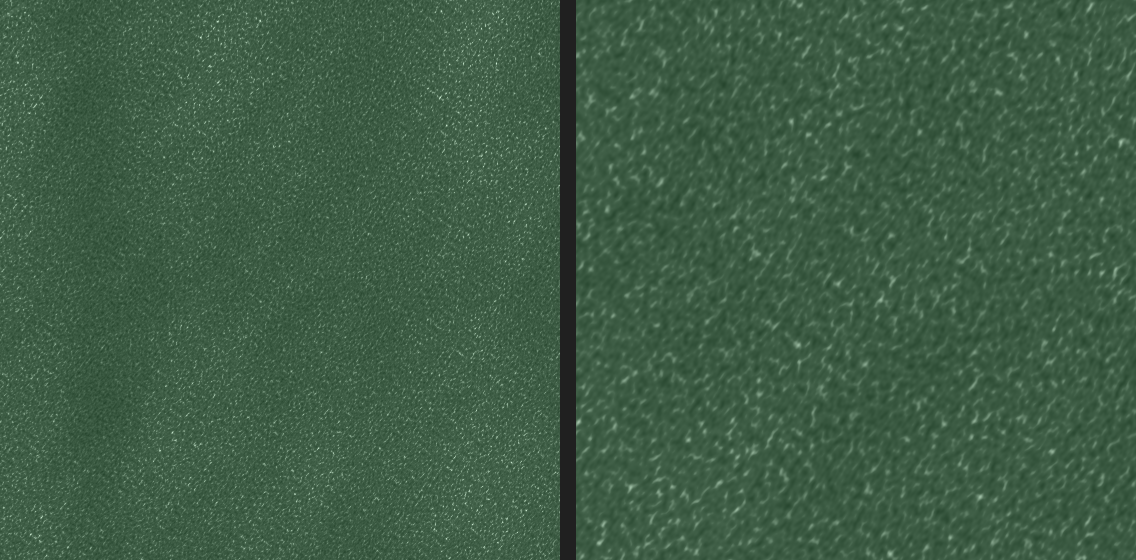
Left, the full canvas; right, a detail of the centre.
Give the GLSL for this texture, as a three.js fragment shader.

```glsl
// Dark green grained leather with fine slanted glints and soft patches of sheen.
varying vec2 vUv;

vec2 randomGradient(vec2 cell) {
  float h = fract(sin(dot(cell, vec2(127.1, 311.7))) * 43758.545);
  return vec2(cos(6.2832 * h), sin(6.2832 * h));
}

float gradientNoise(vec2 p) {
  vec2 cell = floor(p);
  vec2 f = fract(p);
  vec2 u = f * f * f * (f * (f * 6.0 - 15.0) + 10.0);
  float a = dot(randomGradient(cell), f);
  float b = dot(randomGradient(cell + vec2(1.0, 0.0)), f - vec2(1.0, 0.0));
  float c = dot(randomGradient(cell + vec2(0.0, 1.0)), f - vec2(0.0, 1.0));
  float d = dot(randomGradient(cell + 1.0), f - 1.0);
  return mix(mix(a, b, u.x), mix(c, d, u.x), u.y);
}

// Slanted coordinates: x across the grain, y along it, steeper to the upper right.
vec2 grainSpace(vec2 p) {
  p += 0.005 * vec2(gradientNoise(p * 9.0), gradientNoise(p * 9.0 + 37.0));
  float across = 0.74 * p.x - 0.68 * p.y + 0.12 * p.x * p.x + 0.09 * p.y * p.y;
  float along = 0.60 * p.x + 0.80 * p.y;
  return vec2(across, along);
}

// Broad bands where the surface catches more light.
float sheenAmount(vec2 p) {
  float rightBand = exp(-pow((p.x - 0.87 + 0.05 * p.y) / 0.10, 2.0));
  float middleBand = exp(-pow((p.x - 0.30 - 0.08 * p.y) / 0.08, 2.0));
  float leftBand = exp(-pow(p.x / 0.10, 2.0));
  float shadeBand = exp(-pow((p.x - 0.18 + 0.04 * p.y) / 0.06, 2.0));
  float patches = gradientNoise(vec2(p.x * 5.0 - p.y * 2.0, p.y * 3.0 + 9.0));
  patches += 0.7 * gradientNoise(vec2(p.x * 15.0 - p.y * 8.0, p.y * 9.0 + 21.0));
  return 0.75 + 0.6 * rightBand + 0.4 * middleBand + 0.35 * leftBand
    - 0.4 * shadeBand + 0.75 * patches;
}

void main() {
  vec2 q = grainSpace(vUv);
  float sheen = clamp(sheenAmount(vUv), 0.15, 1.8);

  // Two octaves of short slanted bumps, plus a faint isotropic tooth.
  float grain = gradientNoise(q * vec2(215.0, 135.0));
  grain += 0.75 * gradientNoise(q * vec2(370.0, 235.0) + 53.0);
  float tooth = gradientNoise(vUv * 250.0 + 17.0);

  // Glints gather in loose clusters, on the raised side of each bump only.
  float cluster = gradientNoise(q * vec2(62.0, 40.0) + 81.0);
  float glint = pow(max(grain + 0.22 * cluster - 0.16, 0.0), 1.6);
  float light = 0.078 * grain + 0.03 * tooth + 0.50 * glint * sheen;
  light += 0.030 * (sheen - 0.9) + 0.012 * cluster;

  // Faint worn crease in the upper left corner.
  float crease = abs(vUv.y - 0.965 - 0.62 * vUv.x + 0.006 * gradientNoise(vUv * 45.0));
  light += 0.06 * (1.0 - smoothstep(0.001, 0.006, crease)) * (1.0 - smoothstep(0.02, 0.06, vUv.x));

  vec3 leatherGreen = vec3(0.240, 0.362, 0.268);
  gl_FragColor = vec4(leatherGreen + light * vec3(1.0, 1.0, 0.99), 1.0);
}
```
